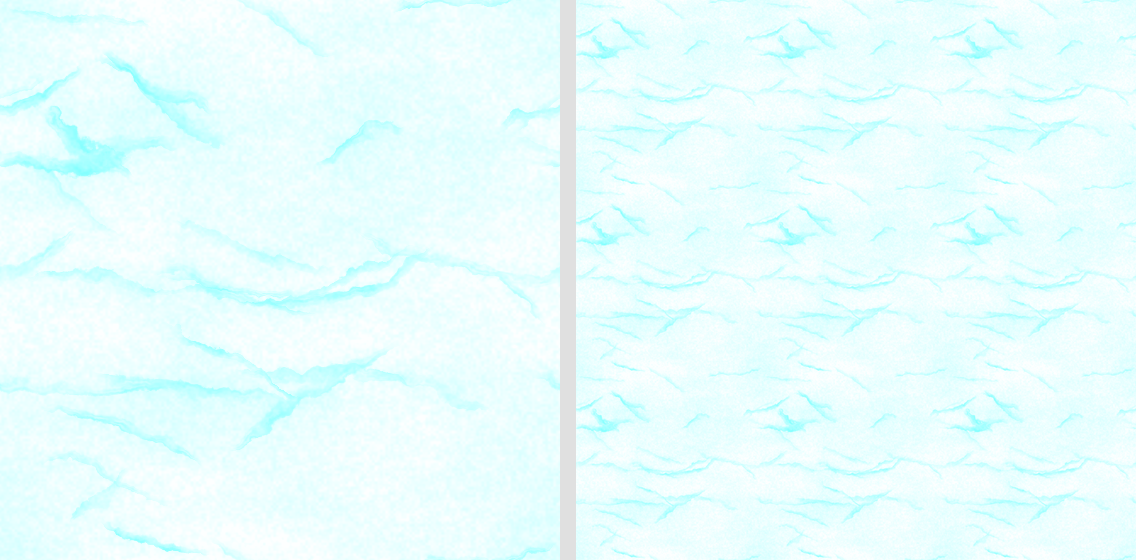
Left, the tile; right, the same tile 3 across and 3 down.
A WebGL 1 fragment shader for this texture:

```glsl
precision highp float;
// Pale cyan marble: cloudy, finely grained ground with slanted, ragged, threaded veins; tiles seamlessly.

uniform vec2 u_resolution;

const vec3 PAPER = vec3(1.0, 1.0, 1.0);
const vec3 CYAN = vec3(0.0, 1.0, 1.0);
const float GROUND_INK = 0.078;     // mean tint of the ground
const float CLOUD_INK = 0.19;       // contrast of the broad clouds
const float STREAK_INK = 0.08;      // contrast of the level streaks
const float GRAIN_INK = 0.125;      // contrast of the fine grain
const float VEIN_INK = 0.27;        // tint of the strongest vein
const float HALO_INK = 0.045;       // faint stain around a vein
const int VEIN_COUNT = 30;
const vec2 VEIN_HALF_LENGTH = vec2(0.07, 0.20);
const vec2 VEIN_HALF_WIDTH = vec2(0.006, 0.0125);
const vec2 VEIN_ANGLE = vec2(0.06, 0.62);
const float FALLING_SHARE = 0.58;   // veins that run down to the right
const float WANDER = 0.070;         // broad bending of the veins
const float JAG = 0.036;            // small ragged bends

float hash(vec2 p) {
  vec3 q = fract(vec3(p.xyx) * 0.1031);
  q += dot(q, q.yzx + 33.33);
  return fract((q.x + q.y) * q.z);
}

// Value noise that wraps after "cells" whole cells across the canvas.
float noise(vec2 uv, vec2 cells, float seed) {
  vec2 p = uv * cells;
  vec2 i = floor(p);
  vec2 f = fract(p);
  f = f * f * (3.0 - 2.0 * f);
  vec2 a = mod(i, cells);
  vec2 b = mod(i + 1.0, cells);
  vec2 shift = vec2(seed * 17.0, seed * 29.0);
  float low = mix(hash(a + shift), hash(vec2(b.x, a.y) + shift), f.x);
  float high = mix(hash(vec2(a.x, b.y) + shift), hash(b + shift), f.x);
  return mix(low, high, f.y);
}

float fbm(vec2 uv, vec2 cells, float seed) {
  float sum = 0.0;
  float weight = 0.5;
  for (int i = 0; i < 5; i++) {
    sum += weight * noise(uv, cells, seed + float(i));
    cells *= 2.0;
    weight *= 0.55;
  }
  return sum / 1.055;
}

// Returns vein strength in x and its surrounding stain in y.
vec2 vein(vec2 uv, float id) {
  vec2 center = vec2(hash(vec2(id, 1.7)), hash(vec2(id, 5.3)));
  float falling = step(hash(vec2(id, 9.1)), FALLING_SHARE);
  float angle = mix(VEIN_ANGLE.x, VEIN_ANGLE.y, hash(vec2(id, 13.9)));
  angle *= 1.0 - 2.0 * falling;
  float halfLength = mix(VEIN_HALF_LENGTH.x, VEIN_HALF_LENGTH.y, hash(vec2(id, 21.3)));
  float halfWidth = mix(VEIN_HALF_WIDTH.x, VEIN_HALF_WIDTH.y, hash(vec2(id, 27.7)));
  float side = hash(vec2(id, 33.1)) < 0.5 ? -1.0 : 1.0;
  float strength = mix(0.45, 1.0, hash(vec2(id, 41.9)));

  // Nearest wrapped copy, turned so that x runs along the vein.
  vec2 d = fract(uv - center + 0.5) - 0.5;
  vec2 dir = vec2(cos(angle), sin(angle));
  float along = dot(d, dir) / halfLength;
  float across = dot(d, vec2(-dir.y, dir.x));
  across += 0.010 * sin(along * 3.0 + id);

  // A band with one dark side, split lengthwise into threads.
  float taper = max(1.0 - along * along, 0.0);
  float s = side * across / (halfWidth * (0.35 + 0.65 * taper));
  float body = smoothstep(-1.2, -0.8, s) * (1.0 - smoothstep(0.7, 1.4, s));
  body *= mix(1.0, 0.45, smoothstep(-0.9, 0.9, s));
  float threads = noise(vec2(along, s), vec2(4.0, 2.0), id + 70.0);
  body *= mix(0.45, 1.3, threads);
  float fade = smoothstep(0.0, 0.6, taper);
  return vec2(min(body * strength, 1.0), exp(-0.12 * s * s)) * fade;
}

void main() {
  vec2 uv = gl_FragCoord.xy / u_resolution;

  // Ground: clouds, level streaks and grain.
  float clouds = fbm(uv, vec2(3.0, 4.0), 1.0) - 0.5;
  float streaks = fbm(uv, vec2(4.0, 20.0), 11.0) - 0.5;
  float grain = 0.5 * noise(uv, vec2(110.0), 21.0) + 0.5 * noise(uv, vec2(210.0), 22.0) - 0.5;
  float ink = GROUND_INK + CLOUD_INK * clouds + STREAK_INK * streaks + GRAIN_INK * grain;
  ink = max(ink, 0.008);

  // Bend the plane so that the veins wander and fray.
  vec2 bent = uv;
  bent += WANDER * (vec2(noise(uv, vec2(5.0), 31.0), noise(uv, vec2(6.0), 32.0)) - 0.5);
  bent += JAG * (vec2(fbm(uv, vec2(22.0), 41.0), fbm(uv, vec2(26.0), 51.0)) - 0.5);

  float clear = 1.0;
  float halo = 0.0;
  for (int i = 0; i < VEIN_COUNT; i++) {
    vec2 v = vein(bent, float(i) + 3.0);
    clear *= 1.0 - v.x;
    halo = max(halo, v.y);
  }

  // Pale patches that break up the veins.
  float patches = 0.6 * noise(bent, vec2(12.0, 16.0), 61.0) + 0.4 * noise(bent, vec2(32.0, 80.0), 62.0);
  ink += VEIN_INK * (1.0 - clear) * mix(0.4, 1.5, patches) + HALO_INK * halo * 1.4 * patches;

  gl_FragColor = vec4(mix(PAPER, CYAN, clamp(ink, 0.0, 1.0)), 1.0);
}
```
